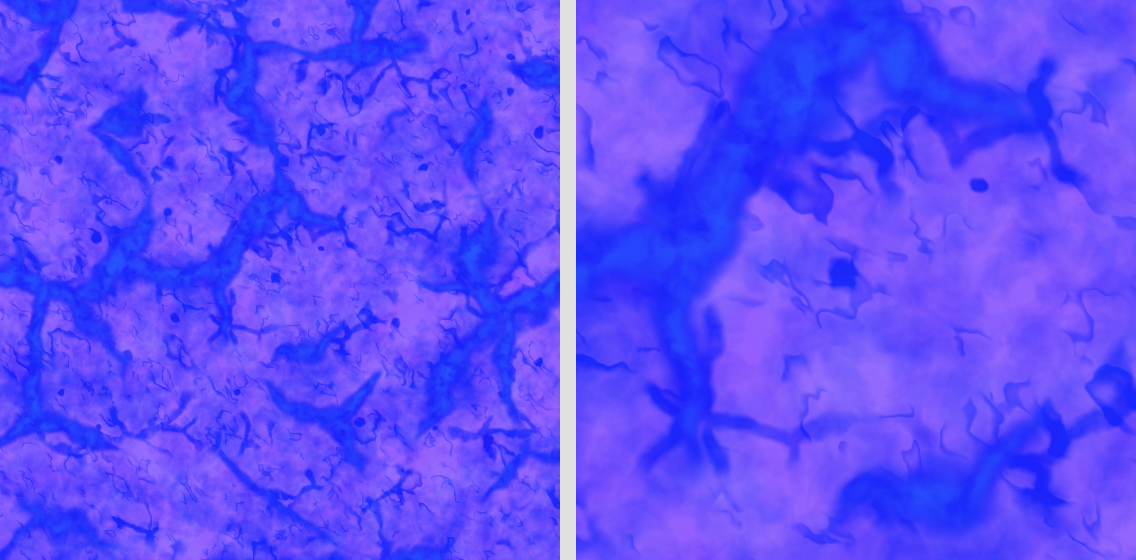
Left, the full canvas; right, a detail of the centre.
This texture map is drawn by a Shadertoy shader. Its source:

```glsl
// Cracked, flaking crust in violet and blue: ragged plates, open fissures, thin ledges and pits.

// Colours
const vec3 FISSURE_BLUE = vec3(0.11, 0.15, 0.98);
const vec3 PLATE_VIOLET = vec3(0.55, 0.375, 0.99);
const vec3 FLOOR_BLUE   = vec3(0.15, 0.30, 0.99);

// Sizes, as counts across the canvas
const float PLATES   = 4.4;
const float CHIPS    = 14.0;
const float LEDGES   = 21.0;
const float PITS     = 15.0;
const float MOTTLES  = 8.0;
const float GRAIN    = 42.0;

// Strengths
const float FISSURE_WIDTH  = 0.085; // half width, in plates
const float PLATE_TONE     = 0.80;
const float MOTTLE_AMOUNT  = 0.62;
const float GRAIN_AMOUNT   = 0.42;
const float PIT_CHANCE     = 0.13;

vec2 hash2(vec2 p) {
    vec3 q = fract(p.xyx * vec3(0.1031, 0.1030, 0.0973));
    q += dot(q, q.yzx + 33.33);
    return fract((q.xx + q.yz) * q.zy);
}

float cornerSlope(vec2 cell, vec2 f, vec2 corner) {
    return dot(hash2(cell + corner) * 2.0 - 1.0, f - corner);
}

// Gradient noise, centred on zero
float noise(vec2 p) {
    vec2 i = floor(p), f = p - i;
    vec2 u = f * f * f * (f * (f * 6.0 - 15.0) + 10.0);
    float low  = mix(cornerSlope(i, f, vec2(0, 0)), cornerSlope(i, f, vec2(1, 0)), u.x);
    float high = mix(cornerSlope(i, f, vec2(0, 1)), cornerSlope(i, f, vec2(1, 1)), u.x);
    return mix(low, high, u.y);
}

float fbm(vec2 p) {
    const mat2 TURN = mat2(1.6, 1.2, -1.2, 1.6);
    float sum = 0.0, amp = 1.0;
    for (int i = 0; i < 4; i++) {
        sum += amp * noise(p);
        p = TURN * p + 17.3;
        amp *= 0.52;
    }
    return sum;
}

vec2 warp(vec2 p) {
    return vec2(fbm(p + 3.7), fbm(p + 41.2));
}

// Distance to the nearest Voronoi border
float borderDistance(vec2 p) {
    vec2 i = floor(p), f = p - i, nearest = vec2(8.0), home = vec2(0.0);
    for (int y = -1; y <= 1; y++)
    for (int x = -1; x <= 1; x++) {
        vec2 g = vec2(x, y);
        vec2 r = g + hash2(i + g) - f;
        if (dot(r, r) < dot(nearest, nearest)) { nearest = r; home = g; }
    }
    float d = 8.0;
    for (int y = -2; y <= 2; y++)
    for (int x = -2; x <= 2; x++) {
        vec2 g = home + vec2(x, y);
        vec2 r = g + hash2(i + g) - f;
        vec2 gap = r - nearest;
        if (dot(gap, gap) > 1e-5) d = min(d, dot(0.5 * (nearest + r), normalize(gap)));
    }
    return d;
}

// One-sided dark step along a noise contour: crisp on one side, soft on the other
float ledge(vec2 p) {
    float d = noise(p) + 0.25 * noise(p * 2.7 + 5.0);
    float shade = smoothstep(-0.03, 0.03, d) * (1.0 - smoothstep(0.03, 0.20, d));
    return shade * smoothstep(0.06, 0.22, noise(p * 0.62 + 29.0));
}

float pit(vec2 p) {
    vec2 cell = floor(p), kind = hash2(cell + 71.0);
    vec2 centre = 0.3 + 0.4 * hash2(cell + 13.0);
    float radius = mix(0.07, 0.15, kind.y);
    float d = length(p - cell - centre);
    return (1.0 - smoothstep(radius * 0.6, radius * 1.2, d)) * step(kind.x, PIT_CHANCE);
}

void mainImage(out vec4 fragColor, in vec2 fragCoord) {
    vec2 uv = fragCoord / iResolution.xy;
    vec2 ragged = uv + 0.010 * warp(uv * 22.0);
    vec2 bent = ragged + 0.085 * warp(uv * 4.0);

    // Wide fissures that open and close along their length
    float edge = borderDistance(bent * PLATES + 2.0);
    float opening = smoothstep(-0.16, 0.22, noise(uv * 5.0 + 9.0));
    float halfWidth = FISSURE_WIDTH * opening;
    float fissure = 1.0 - smoothstep(halfWidth - 0.03, halfWidth + 0.05, edge);
    fissure *= smoothstep(0.0, 0.3, opening);
    float shoulder = exp(-8.0 * edge) * opening;

    // Broken hairline cracks and diagonal ledges
    float chipEdge = borderDistance((ragged + 0.03 * warp(uv * 9.0)) * CHIPS);
    float hairline = 1.0 - smoothstep(0.03, 0.13, chipEdge);
    hairline *= smoothstep(0.06, 0.20, noise(uv * 11.0 + 51.0));
    vec2 slanted = mat2(0.62, 0.85, -0.50, 1.05) * ragged.yx;
    float ledges = max(ledge(slanted * LEDGES), 0.7 * ledge(slanted * LEDGES * 1.9 + 63.0));

    // Mottled plate tone, darkened by every mark
    float grain = fbm(ragged * GRAIN);
    float tone = PLATE_TONE + MOTTLE_AMOUNT * fbm(bent * MOTTLES + 19.0) + GRAIN_AMOUNT * grain;
    tone -= 0.30 * shoulder + 0.60 * hairline + 0.55 * ledges + 0.75 * pit(ragged * PITS);
    tone = mix(tone, 0.04 + 0.15 * grain, 0.93 * fissure);
    vec3 colour = mix(FISSURE_BLUE, PLATE_VIOLET, clamp(tone, 0.0, 1.06));

    // Paler fissure floors and a faint green drift
    float core = (1.0 - smoothstep(0.0, halfWidth + 0.01, edge)) * opening;
    colour = mix(colour, FLOOR_BLUE, core * clamp(0.6 + 1.6 * grain, 0.0, 1.0));
    colour.g += 0.07 * noise(uv * 17.0 + 83.0) + 0.03 * noise(uv * 70.0);

    fragColor = vec4(clamp(colour, 0.0, 1.0), 1.0);
}
```
